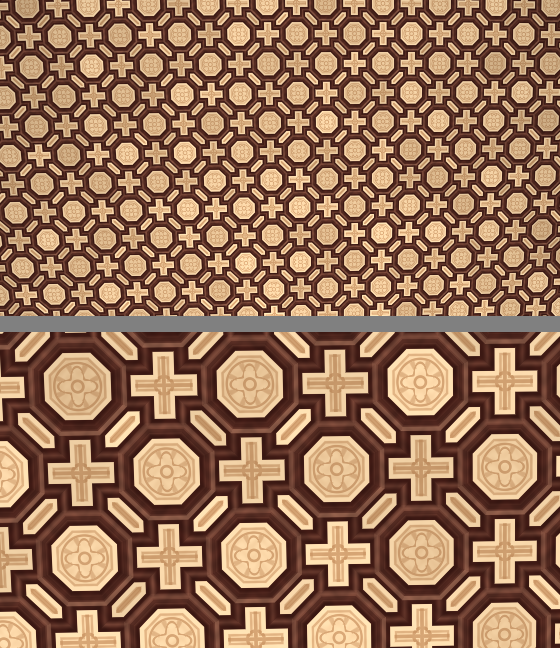
Top: the whole. Bottom: its middle third, enlarged.
Write a WebGL 2 fragment shader that draws this pattern.

```glsl
#version 300 es
precision highp float;
uniform vec2 u_resolution;
out vec4 outColor;

// Lattice: one unit is half the spacing between medallions
const float COLUMNS = 19.84;
const float ROWS = 19.7;
const vec2 ORIGIN = vec2(8.325, 5.234);

// Piece sizes in lattice units
const float MEDALLION_R = 0.385;
const float CROSS_LENGTH = 0.385;
const float CROSS_WIDTH = 0.122;
const float LOZENGE_LENGTH = 0.29;
const float LOZENGE_WIDTH = 0.095;
const float RIM = 0.05;
const float RIDGE = 0.095;

const vec2 LIGHT_DIR = vec2(-0.35, 0.94);
const vec3 SHADOW = vec3(0.22, 0.09, 0.07);
const vec3 WOOD = vec3(0.40, 0.23, 0.18);
const vec3 WOOD_LIT = vec3(0.56, 0.38, 0.30);
const vec3 CARVING = vec3(0.72, 0.52, 0.34);
const vec3 GOLD = vec3(0.84, 0.68, 0.50);
const vec3 CREAM = vec3(0.96, 0.84, 0.67);

float hash(vec2 p) {
  return fract(sin(dot(p, vec2(127.1, 311.7))) * 4375.85);
}

// Layered sines for grain and wear
float grain(vec2 p) {
  return 0.5 + 0.25 * sin(p.x * 7.0 + 2.0 * sin(p.y * 5.0))
             + 0.25 * sin(p.y * 13.0 + 2.0 * sin(p.x * 9.0));
}

float octagon(vec2 a) {
  return max(max(a.x, a.y), (a.x + a.y) * 0.7071);
}

// Gentle perspective from canvas to lattice; y counts rows downwards
vec2 toLattice(vec2 p) {
  float x = p.x * (COLUMNS - 3.3 * p.y + 3.0 * p.y * p.y)
          + 1.05 * p.x * p.x + 0.42 * p.y;
  float y = p.y * (2.75 * p.y - ROWS)
          + p.x * (0.3 - 0.95 * p.y) - p.x * p.x * (0.1 + 0.95 * p.y);
  return ORIGIN + vec2(x, y);
}

float lineMask(float d, float halfWidth, float aa) {
  return 1.0 - smoothstep(halfWidth - aa, halfWidth + aa, abs(d));
}

// Eight-petalled rosette inside rings
float rosette(vec2 d, float aa) {
  float r = length(d);
  float angle = atan(d.y, d.x);
  float petals = lineMask(r - 0.17 - 0.055 * cos(angle * 4.0), 0.014, aa);
  float ring = lineMask(r - 0.27, 0.014, aa);
  float core = lineMask(r - 0.065, 0.016, aa);
  float leaves = smoothstep(0.2, 0.9, -cos(angle * 8.0)) * lineMask(r - 0.21, 0.05, aa);
  return max(max(petals, ring), max(core, 0.7 * leaves));
}

void main() {
  vec2 p = (gl_FragCoord.xy - 0.5 * u_resolution) / u_resolution.x;
  vec2 q = toLattice(p);
  float aa = 0.6 * COLUMNS / u_resolution.x;

  // Nearest medallion on the diagonal lattice
  vec2 n = round(0.5 * vec2(q.x + q.y, q.x - q.y));
  vec2 center = vec2(n.x + n.y, n.x - n.y);
  vec2 d = q - center;
  vec2 a = abs(d);
  vec2 side = vec2(d.x < 0.0 ? -1.0 : 1.0, d.y < 0.0 ? -1.0 : 1.0);

  // Distances to the three inlays
  float medallion = octagon(a) - MEDALLION_R;
  vec2 axis = a.x > a.y ? vec2(1.0, 0.0) : vec2(0.0, 1.0);
  vec2 k = abs(a - axis);
  float crossD = max(min(k.x, k.y) - CROSS_WIDTH, max(k.x, k.y) - CROSS_LENGTH);
  vec2 s = (a - 0.5) * 0.7071;
  float along = abs(s.x - s.y);
  float across = abs(s.x + s.y);
  float lozenge = max(across - LOZENGE_WIDTH, (along + across - LOZENGE_LENGTH) * 0.7071);
  float inlay = min(medallion, min(crossD, lozenge));

  // Wooden frame: mitred faces with a raised ridge
  vec2 faceDir = max(a.x, a.y) > (a.x + a.y) * 0.7071 ? axis * side : side * 0.7071;
  float facing = dot(vec2(faceDir.x, -faceDir.y), LIGHT_DIR);
  float bevel = smoothstep(0.025, RIDGE, inlay);
  vec3 color = mix(SHADOW, WOOD, bevel * (0.85 + 0.25 * facing));
  float frameLine = lineMask(octagon(a) - 0.54, 0.025, aa);
  color = mix(color, WOOD_LIT, frameLine * (0.45 - 0.3 * facing));
  color = mix(color, SHADOW, 0.55 * lineMask(octagon(a) - 0.475, 0.022, aa));
  color *= 0.92 + 0.2 * grain(q * 2.3);

  // Carved ornament of the closest inlay
  vec2 id = center;
  float carving = rosette(d, aa);
  if (crossD < medallion && crossD < lozenge) {
    id = center + axis * side;
    carving = max(lineMask(min(k.x, k.y), 0.022, aa), lineMask(length(k) - 0.1, 0.02, aa));
  } else if (lozenge < medallion) {
    id = center + 0.5 * side;
    carving = lineMask(across, 0.025, aa);
  }
  float tone = hash(id);
  float rim = smoothstep(-RIM - aa, -RIM + aa, inlay);
  vec3 gilt = mix(GOLD, CREAM, 0.3 + 0.35 * tone + 0.25 * grain(q * 3.1 + tone * 6.0));
  gilt = mix(gilt, CARVING, 0.7 * carving * (1.0 - rim));
  gilt = mix(gilt, CARVING, 0.5 * lineMask(inlay + RIM + 0.02, 0.014, aa));
  gilt = mix(gilt, CREAM, 0.75 * rim);
  gilt *= 0.94 + 0.1 * tone;
  color = mix(color, gilt, 1.0 - smoothstep(-aa, aa, inlay));

  // Broad light, paler towards the lower middle
  color *= 1.05 - 0.45 * p.x * p.x - 0.12 * p.y;
  outColor = vec4(clamp(color, 0.0, 1.0), 1.0);
}
```
